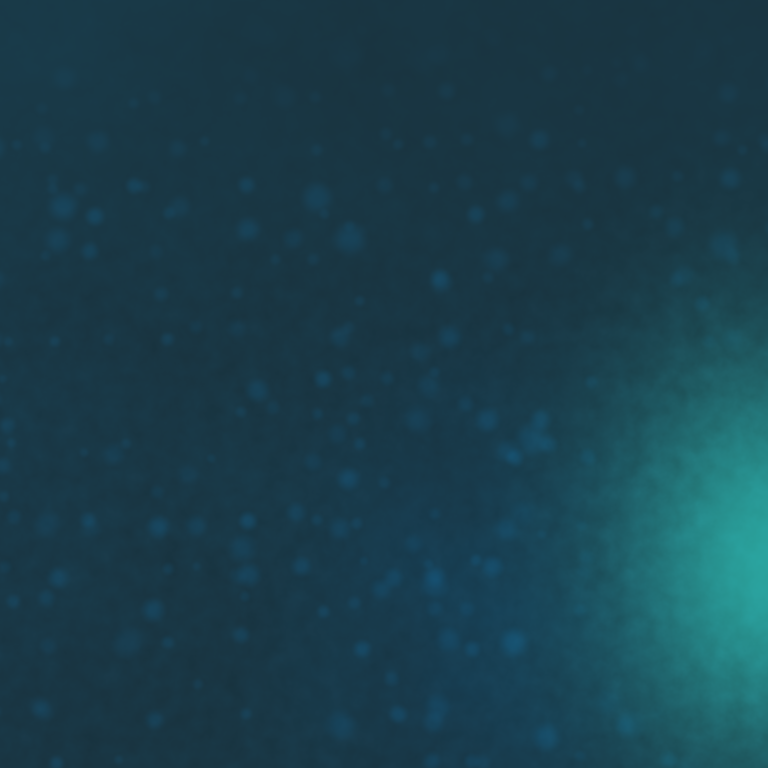
Reproduce this background procedurally as a Shadertoy shader.

```glsl
vec2 hash2(vec2 p) {
    vec3 q = fract(vec3(p.xyx) * vec3(0.1031, 0.1030, 0.0973));
    q += dot(q, q.yzx + 33.33);
    return fract((q.xx + q.yz) * q.zy);
}

float gradientNoise(vec2 p) {
    vec2 cell = floor(p), f = fract(p);
    vec2 u = f * f * f * (f * (f * 6.0 - 15.0) + 10.0);
    vec2 e = vec2(0.0, 1.0);
    float a = dot(hash2(cell) * 2.0 - 1.0, f);
    float b = dot(hash2(cell + e.yx) * 2.0 - 1.0, f - e.yx);
    float c = dot(hash2(cell + e.xy) * 2.0 - 1.0, f - e.xy);
    float d = dot(hash2(cell + e.yy) * 2.0 - 1.0, f - e.yy);
    return mix(mix(a, b, u.x), mix(c, d, u.x), u.y);
}

float fbm(vec2 p) {
    float sum = 0.0, amplitude = 0.5;
    for (int i = 0; i < 4; i++) {
        sum += amplitude * gradientNoise(p);
        p = mat2(1.6, 1.2, -1.2, 1.6) * p + 7.3;
        amplitude *= 0.5;
    }
    return sum;
}

// One soft speck per occupied grid cell, kept inside its cell
float specks(vec2 uv, float count, float radius, float density, float seed) {
    vec2 p = uv * count, cell = floor(p);
    vec2 place = hash2(cell + seed), kind = hash2(cell + seed + 51.7);
    vec2 offset = (fract(p) - mix(vec2(0.28), vec2(0.72), place)) / count;
    float size = radius * mix(0.6, 1.2, kind.y);
    float spot = smoothstep(size, size * 0.15, length(offset));
    return spot * step(kind.x, density) * mix(0.35, 1.0, place.x * kind.y);
}

float ellipseGlow(vec2 uv, vec2 center, vec2 radius) {
    vec2 d = (uv - center) / radius;
    return exp(-dot(d, d));
}

void mainImage(out vec4 fragColor, in vec2 fragCoord) {
    vec2 uv = fragCoord / iResolution.xy;

    // Deep water with broad, faint variation
    vec3 color = vec3(0.098, 0.208, 0.257);
    color += vec3(0.0, 0.025, 0.035) * fbm(uv * 4.0);
    color += vec3(0.0, 0.018, 0.025) * ellipseGlow(uv, vec2(0.0, 1.0), vec2(0.35, 0.4));
    color += vec3(0.0, 0.010, 0.018) * ellipseGlow(uv, vec2(0.0, 0.25), vec2(0.25, 0.4));

    // Blue haze leading into the light
    float haze = ellipseGlow(uv, vec2(0.66, 0.2), vec2(0.24, 0.27));
    color += vec3(-0.008, 0.037, 0.072) * haze * (1.0 + 0.7 * fbm(uv * 9.0));

    // Teal light at the right edge, roughened along its rim
    float rough = fbm(uv * 38.0);
    float glow = ellipseGlow(uv, vec2(1.01, 0.27), vec2(0.195, 0.255));
    float rim = glow * (1.0 - glow);
    color = mix(color, vec3(0.165, 0.64, 0.62), clamp(glow + rim * rough * 0.45, 0.0, 1.0));

    // Fine mottling, stronger low down and around the light
    float lower = smoothstep(0.95, 0.45, uv.y);
    color += vec3(0.01, 0.045, 0.065) * rough * (0.25 + 0.55 * lower + rim);

    // Drifting blue specks in several sizes
    float dust = 0.0;
    for (int i = 0; i < 4; i++) {
        float k = float(i);
        dust += specks(uv + k * 0.137, 8.0 + 4.0 * k, 0.026 - 0.004 * k, 0.28, 19.0 * k + 3.0);
    }
    dust *= (1.0 - smoothstep(0.05, 0.4, glow)) * smoothstep(1.0, 0.8, uv.y);
    color += vec3(-0.005, 0.085, 0.145) * dust * (0.55 + 0.25 * lower);

    fragColor = vec4(clamp(color, 0.0, 1.0), 1.0);
}
```
